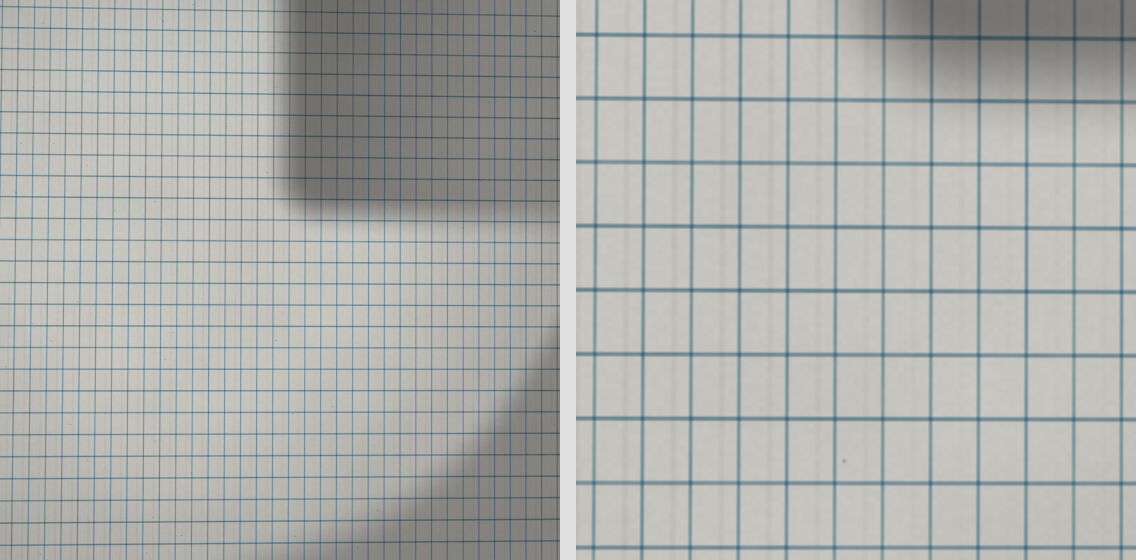
Left: the whole. Right: its middle third, enlarged.
A WebGL 1 fragment shader for this pattern:

```glsl
precision highp float;
// Blue-ruled grid paper, slightly bowed, under uneven light with two soft shadows.

uniform vec2 u_resolution;

const vec3 PAPER_COLOR = vec3(0.775, 0.768, 0.748);
const vec3 ROW_INK = vec3(0.50, 0.66, 0.75);    // multiplies the paper
const vec3 COLUMN_INK = vec3(0.55, 0.71, 0.79);
const vec3 GHOST_INK = vec3(0.965, 0.95, 0.95); // ruling showing through
const vec2 GRID_COUNT = vec2(35.1, 26.4);       // columns, rows
const float ROW_HALF_WIDTH = 0.0012;
const float COLUMN_HALF_WIDTH = 0.0010;
const float LINE_SOFTNESS = 0.0010;
const float INK_VARIATION = 0.28;
const float FALLOFF = 0.15;
const float GRAIN = 0.022;
const float MOTTLE = 0.025;

float hash(vec2 p) {
  vec3 q = fract(vec3(p.xyx) * 0.1031);
  q += dot(q, q.yzx + 33.33);
  return fract((q.x + q.y) * q.z);
}

float noise(vec2 p) {
  vec2 cell = floor(p);
  vec2 f = fract(p);
  f = f * f * (3.0 - 2.0 * f);
  return mix(mix(hash(cell), hash(cell + vec2(1.0, 0.0)), f.x),
             mix(hash(cell + vec2(0.0, 1.0)), hash(cell + 1.0), f.x), f.y);
}

// Grid coordinates with perspective and curl; whole numbers lie on lines.
vec2 gridCoords(vec2 p) {
  float away = 1.0 - p.x;
  float x = p.x + 0.014 * (p.y - 0.5) * away * away;
  float y = p.y - p.x * (0.018 - 0.027 * p.y);
  return vec2(0.08 + 34.3 * x + 0.8 * x * x,
              -0.314 + 26.83 * y - 0.858 * y * y);
}

// Coverage of the lines at whole values of coord.
float ruling(float coord, float count, float halfWidth, float pixel) {
  float d = abs(fract(coord + 0.5) - 0.5) / count;
  float blur = max(LINE_SOFTNESS, 0.75 * pixel);
  return 1.0 - smoothstep(halfWidth - blur, halfWidth + blur, d);
}

// Ink strength differing per line and drifting along it.
float inkStrength(float line, float along, float seed) {
  float perLine = hash(vec2(line, seed));
  float drift = noise(vec2(along * 1.7, line * 3.1 + seed));
  return 1.0 - INK_VARIATION * (0.5 * perLine + 0.5 * drift);
}

// Light reaching the sheet, 1 where brightest.
float illumination(vec2 p) {
  float light = 1.0 - FALLOFF * smoothstep(0.25, 0.75, distance(p, vec2(0.35, 0.42)));

  // Rounded block shadow, upper right
  const float radius = 0.07;
  vec2 q = vec2(0.50 - p.x, p.y - 0.385 - 0.03 * (p.x - 0.5)) + radius;
  float d = length(max(q, 0.0)) + min(max(q.x, q.y), 0.0) - radius;
  float block = 1.0 - smoothstep(-0.045, 0.035, d);
  float blockLevel = mix(0.58, 0.79, smoothstep(0.52, 1.0, p.x));
  light *= mix(1.0, blockLevel, block);

  // Curved shadow, lower right
  float t = p.x - 0.5;
  float edge = 0.96 - 0.35 * t - 2.0 * t * t * t;
  float curve = smoothstep(-0.02, 0.09, p.y - edge);
  return light * mix(1.0, 0.79, curve);
}

void main() {
  vec2 p = gl_FragCoord.xy / u_resolution;
  p.y = 1.0 - p.y; // measured downward from the top edge
  float pixel = 1.0 / min(u_resolution.x, u_resolution.y);
  vec2 grid = gridCoords(p);
  vec2 line = floor(grid + 0.5);

  // Paper fibre, blotches and sparse specks
  vec3 color = PAPER_COLOR;
  color *= 1.0 + GRAIN * (noise(p * 300.0) - 0.5);
  color *= 1.0 + MOTTLE * (noise(p * 14.0) - 0.5);
  vec2 speckCell = floor(p * 60.0);
  vec2 speckCenter = 0.25 + 0.5 * vec2(hash(speckCell + 7.0), hash(speckCell + 19.0));
  float speck = 1.0 - smoothstep(0.03, 0.12, length(fract(p * 60.0) - speckCenter));
  color *= 1.0 - 0.16 * speck * step(0.985, hash(speckCell));

  // Faint ruling from the reverse side
  float ghost = ruling(grid.x + 0.36, GRID_COUNT.x, 0.0016, pixel);
  color *= mix(vec3(1.0), GHOST_INK, ghost * noise(p * 5.0 + 3.0));

  // Printed ruling
  float columns = ruling(grid.x, GRID_COUNT.x, COLUMN_HALF_WIDTH, pixel)
                * inkStrength(line.x, grid.y, 11.0);
  float rows = ruling(grid.y, GRID_COUNT.y, ROW_HALF_WIDTH, pixel)
             * inkStrength(line.y, grid.x, 47.0);
  color *= mix(vec3(1.0), COLUMN_INK, columns);
  color *= mix(vec3(1.0), ROW_INK, rows);

  gl_FragColor = vec4(color * illumination(p), 1.0);
}
```
